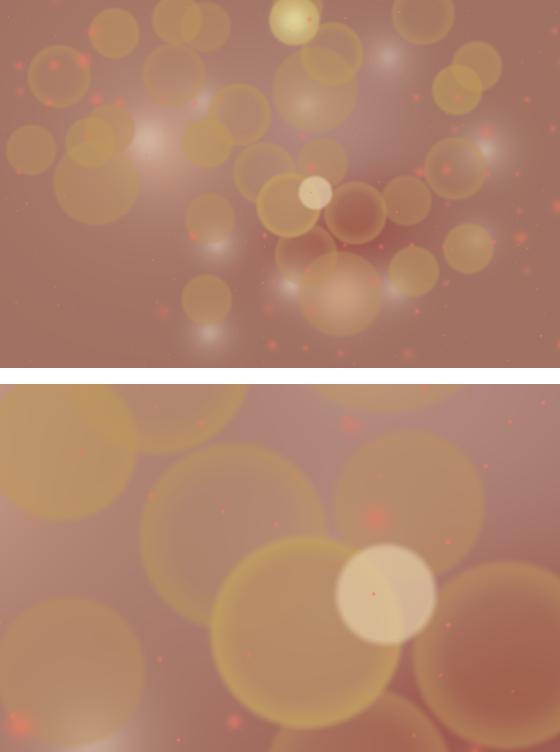
Top, the full canvas; bottom, a detail of the centre.
Give the GLSL for this background, as a Shadertoy shader.

```glsl
// Warm rosy bokeh: translucent golden discs, pale glows and coral sparks.
#define BASE_COLOR  vec3(0.632, 0.447, 0.388)
#define GOLD_COLOR  vec3(0.745, 0.585, 0.365)
#define PALE_COLOR  vec3(0.880, 0.800, 0.720)
#define CORAL_COLOR vec3(0.930, 0.480, 0.400)
#define RED_COLOR   vec3(0.590, 0.285, 0.255)
#define DISC_COUNT  31
#define DISC_RADIUS 0.068
#define GLOW_COUNT  10
#define SPARK_CELL  0.062
#define MOTE_CELL   0.098
#define EDGE_BLUR   0.004

// Sine-free hash: two coordinates to three values in 0..1.
vec3 hash3(vec2 p) {
    vec3 q = fract(p.xyx * vec3(0.1031, 0.1030, 0.0973));
    q += dot(q, q.yxz + 33.33);
    return fract((q.xxy + q.yzz) * q.zyx);
}

// Evenly spread sequence of points in the unit square.
vec2 spread(int i, vec2 start) {
    return fract(start + float(i) * vec2(0.7549, 0.5698));
}

float glow(vec2 d, float radius) {
    return exp(-dot(d, d) / (radius * radius));
}

float disc(float d, float radius, float blur) {
    return 1.0 - smoothstep(radius - blur, radius + blur, d);
}

// Broad washes of light and shade behind everything.
vec3 backdrop(vec2 p) {
    vec3 col = BASE_COLOR;
    col = mix(col, vec3(0.76, 0.59, 0.51), 0.45 * glow(p - vec2(0.43, 0.65), 0.32));
    col = mix(col, vec3(0.75, 0.60, 0.58), 0.50 * glow(p - vec2(0.89, 0.67), 0.23));
    vec2 d = mat2(0.92, -0.39, 0.39, 0.92) * (p - vec2(0.94, 0.36));
    col = mix(col, RED_COLOR, 0.75 * glow(d * vec2(0.62, 1.0), 0.13));
    col = mix(col, vec3(0.85, 0.68, 0.58), 0.55 * glow(p - vec2(0.43, 0.60), 0.13));
    col = mix(col, PALE_COLOR, 0.50 * glow(p - vec2(0.40, 0.62), 0.050));
    col = mix(col, vec3(0.88, 0.72, 0.62), 0.75 * glow(p - vec2(0.93, 0.20), 0.085));
    return col;
}

// Soft pale lights scattered away from the left edge.
vec3 addGlows(vec3 col, vec2 p, vec2 span) {
    for (int i = 0; i < GLOW_COUNT; i++) {
        vec3 h = hash3(vec2(float(i) + 3.0, 71.0));
        vec2 c = mix(vec2(0.32, 0.08), vec2(0.97, 0.95), spread(i, vec2(0.31, 0.17))) * span;
        float g = 0.6 * glow(p - c, mix(0.055, 0.085, h.x)) + 0.4 * glow(p - c, 0.026);
        col = mix(col, PALE_COLOR, mix(0.32, 0.68, h.y) * g);
    }
    return col;
}

// Golden discs: plain, hollow with a bright rim, or large and faint.
vec3 addDiscs(vec3 col, vec2 p, vec2 span, float px) {
    for (int i = 0; i < DISC_COUNT; i++) {
        vec3 h = hash3(vec2(float(i) + 11.0, 29.0));
        vec2 u = spread(i, vec2(0.52, 0.41)) + 0.12 * (h.xy - 0.5);
        u = mix(vec2(0.05, 0.14), vec2(0.93, 0.98), u);
        bool emptyCorner = u.y < 0.36 && (u.x < 0.27 || u.x > 0.86);
        if (emptyCorner) continue;

        bool large = i % 10 == 4;
        bool hollow = !large && h.z > 0.58;
        float radius = DISC_RADIUS * (large ? 1.70 : hollow ? 1.25 : 1.0);
        float d = length(p - u * span);
        float rim = smoothstep(0.55, 0.98, d / radius);
        float alpha = large ? 0.36 : mix(0.38, 0.64, h.x);
        alpha *= hollow ? mix(0.38, 1.10, rim) : mix(0.90, 1.05, rim);
        vec3 tint = GOLD_COLOR + (h.y - 0.5) * vec3(0.02, 0.05, -0.02);
        col = mix(col, tint, alpha * disc(d, radius, EDGE_BLUR + px));
    }
    return col;
}

// The brightest discs: a lit yellow one, a dense gold one and a pale one.
vec3 addAccents(vec3 col, vec2 p, float px) {
    float blur = EDGE_BLUR + px;
    float d = length(p - vec2(0.80, 0.945));
    col = mix(col, vec3(0.80, 0.69, 0.43), 0.70 * disc(d, DISC_RADIUS, blur));
    col = mix(col, vec3(0.91, 0.88, 0.66), 0.75 * exp(-d * d / 0.0018));
    d = length(p - vec2(0.785, 0.442));
    vec3 gold = mix(vec3(0.72, 0.55, 0.40), vec3(0.76, 0.61, 0.38), smoothstep(0.06, 0.086, d));
    col = mix(col, gold, 0.88 * disc(d, 0.087, blur));
    d = length(p - vec2(0.857, 0.476));
    return mix(col, vec3(0.91, 0.82, 0.67), 0.65 * disc(d, 0.045, blur));
}

// Blurred coral motes, gathered toward both sides and the lower middle.
vec3 addMotes(vec3 col, vec2 p, vec2 span) {
    vec2 cell = floor(p / MOTE_CELL);
    vec3 h = hash3(cell + 17.0);
    vec3 k = hash3(cell + 53.0);
    vec2 c = (cell + mix(vec2(0.30), vec2(0.70), h.xy)) * MOTE_CELL;
    float density = glow(c - vec2(0.14, 0.78), 0.28)
                  + glow(c - vec2(span.x - 0.12, 0.43), 0.30)
                  + 0.7 * glow(c - vec2(0.90, 0.20), 0.30);
    float present = step(h.z, 0.12 + 0.75 * density);
    float radius = MOTE_CELL * mix(0.06, 0.18, k.x * k.x);
    return mix(col, CORAL_COLOR, present * mix(0.25, 0.65, k.y) * glow(p - c, radius));
}

// Tiny sharp sparks, one at most per cell.
vec3 addSparks(vec3 col, vec2 p, float px) {
    vec2 cell = floor(p / SPARK_CELL);
    vec3 h = hash3(cell + 101.0);
    vec3 k = hash3(cell + 211.0);
    vec2 c = (cell + mix(vec2(0.1), vec2(0.9), h.xy)) * SPARK_CELL;
    float dot_ = disc(length(p - c), mix(0.0012, 0.0028, k.x * k.x), 0.5 * px + 0.0006);
    return mix(col, CORAL_COLOR, step(h.z, 0.55) * mix(0.35, 0.85, k.y) * dot_);
}

void mainImage(out vec4 fragColor, in vec2 fragCoord) {
    float px = 1.0 / iResolution.y;
    vec2 p = fragCoord * px;
    vec2 span = vec2(iResolution.x * px, 1.0);
    vec3 col = addGlows(backdrop(p), p, span);
    col = addAccents(addDiscs(col, p, span, px), p, px);
    col = addSparks(addMotes(col, p, span), p, px);
    fragColor = vec4(col, 1.0);
}
```
